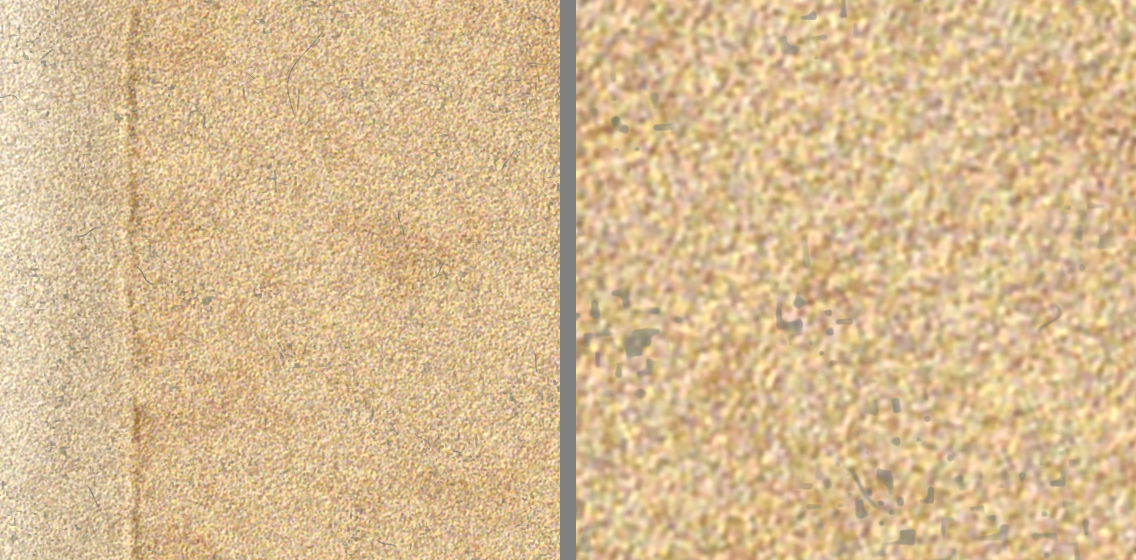
Left, the full canvas; right, a detail of the centre.
A WebGL 1 fragment shader for this texture:

```glsl
precision highp float;
// Aged tan paper: coarse grain, a vertical crease, a pale left margin and stray fibres.
uniform vec2 u_resolution;

float hash(vec2 p) {
  vec3 q = fract(p.xyx * vec3(0.1031, 0.1030, 0.0973));
  q += dot(q, q.yzx + 33.33);
  return fract((q.x + q.y) * q.z);
}

float noise(vec2 p) {
  vec2 i = floor(p), f = fract(p);
  f = f * f * (3.0 - 2.0 * f);
  return mix(mix(hash(i), hash(i + vec2(1, 0)), f.x),
             mix(hash(i + vec2(0, 1)), hash(i + vec2(1, 1)), f.x), f.y);
}

mat2 turn(float a) {
  return mat2(cos(a), sin(a), -sin(a), cos(a));
}

// Noise centred on zero, its lattice turned by the seed to hide the axes
float grain(vec2 uv, float freq, float seed) {
  return noise(turn(seed) * uv * freq + seed + 400.0) - 0.5;
}

// Thin wavy strand along x, fading at both ends
float strand(vec2 q, float halfLength, float bend) {
  float t = q.x / halfLength;
  float off = abs(q.y - bend * sin(t * 2.6 + bend * 90.0));
  float width = max(0.0026, 1.2 / u_resolution.y);
  return (1.0 - smoothstep(0.0, width, off)) * (1.0 - smoothstep(0.7, 1.0, abs(t)));
}

// Short fibres, at most one per cell of a jittered grid
float fibres(vec2 uv) {
  float cover = 0.0;
  vec2 cell = floor(uv * 10.0);
  for (int j = -1; j <= 1; j++) {
    for (int i = -1; i <= 1; i++) {
      vec2 id = cell + vec2(float(i), float(j)) + 20.0;
      vec2 centre = (id - 20.0 + vec2(hash(id), hash(id + 57.0))) / 10.0;
      vec2 q = turn(6.283 * hash(id + 113.0)) * (uv - centre);
      float size = mix(0.008, 0.028, hash(id + 171.0));
      float strength = smoothstep(0.45, 0.95, hash(id + 229.0));
      cover = max(cover, strength * strand(q, size, 0.012 * (hash(id + 291.0) - 0.5)));
    }
  }
  return cover;
}

void main() {
  vec2 uv = gl_FragCoord.xy / u_resolution;

  // Crease path and signed distance to it
  float path = 0.236 + 0.026 * (noise(vec2(uv.y * 6.0, 3.5)) - 0.5)
             + 0.016 * (noise(vec2(uv.y * 25.0, 8.5)) - 0.5);
  float d = uv.x - path;
  float margin = 1.0 - smoothstep(-0.07, 0.03, d);

  // Sheet tone: tan body, greyer margin fading to cream at the left edge
  vec3 body = vec3(0.860, 0.746, 0.578);
  vec3 grey = vec3(0.832, 0.744, 0.607);
  vec3 cream = vec3(0.930, 0.872, 0.765);
  float edge = 1.0 - smoothstep(0.0, 0.16 + 0.06 * grain(uv, 5.0, 40.0), uv.x);
  vec3 color = mix(body, mix(grey, cream, edge * (0.55 + 0.45 * uv.y)), margin);

  // Warm stains and soft mottling
  float blotch = noise(uv * 5.0 + 12.3) * 0.5 + noise(uv * 17.0 + 31.7) * 0.5;
  float stain = smoothstep(0.52, 0.85, blotch) * (1.0 - 0.6 * margin);
  stain += 0.8 * smoothstep(0.93, 1.02, uv.x) * smoothstep(0.6, 0.95, uv.y);
  color -= stain * vec3(0.030, 0.055, 0.065);
  color += 0.025 * grain(uv, 48.0, 5.0);

  // Relief lit from the upper left, plus fine tooth
  vec2 lit = vec2(-0.0022, 0.0016);
  float relief = grain(uv, 205.0, 17.0) - grain(uv + lit, 205.0, 17.0);
  float tooth = grain(uv, 255.0, 93.0);
  float clump = grain(uv, 135.0, 71.0);
  color += vec3(0.95, 1.0, 0.98) * (0.21 * relief + 0.24 * tooth + 0.07 * clump);

  // Colour speckle: yellow to pink, then warm to cool
  float tint = grain(uv, 190.0, 131.0);
  float warmth = grain(uv, 180.0, 177.0);
  float chroma = 1.0 - 0.35 * margin;
  color += chroma * tint * vec3(0.0, 0.09, -0.07);
  color += chroma * warmth * vec3(0.09, 0.01, -0.11);

  // Crease: pale broken ridge on the left, shadow and rough band on the right
  float broken = smoothstep(0.2, 0.8, noise(vec2(uv.x * 70.0, uv.y * 26.0) + 9.0));
  float ridge = exp(-pow((d + 0.009) / 0.007, 2.0));
  float shadow = exp(-pow((d - 0.005) / 0.008, 2.0));
  float band = smoothstep(0.0, 0.012, d) * (1.0 - smoothstep(0.02, 0.05, d));
  color += ridge * (0.02 + 0.06 * broken) * vec3(1.0, 1.0, 0.85);
  color -= shadow * (0.02 + 0.14 * broken) * vec3(0.9, 1.0, 1.05);
  color -= band * (0.025 + 0.14 * grain(uv, 80.0, 211.0));

  // Faint pale fold near the bottom
  vec2 fold = turn(0.95) * (uv - vec2(0.46, 0.11));
  color += 0.08 * strand(fold, 0.10, 0.012);

  // Blue-grey flecks, short fibres and one long hair
  float fleck = smoothstep(0.22, 0.42, grain(uv, 165.0, 223.0))
              * smoothstep(0.4, 0.8, noise(uv * 19.0 + 241.0));
  vec2 hair = turn(-1.35) * (uv - vec2(0.54, 0.87));
  float thread = max(fibres(uv), strand(hair, 0.095, 0.022));
  thread *= 0.35 + 0.65 * noise(uv * 95.0 + 263.0);
  color = mix(color, vec3(0.40, 0.42, 0.41), max(0.5 * fleck, 0.85 * thread));

  gl_FragColor = vec4(clamp(color, 0.0, 1.0), 1.0);
}
```
